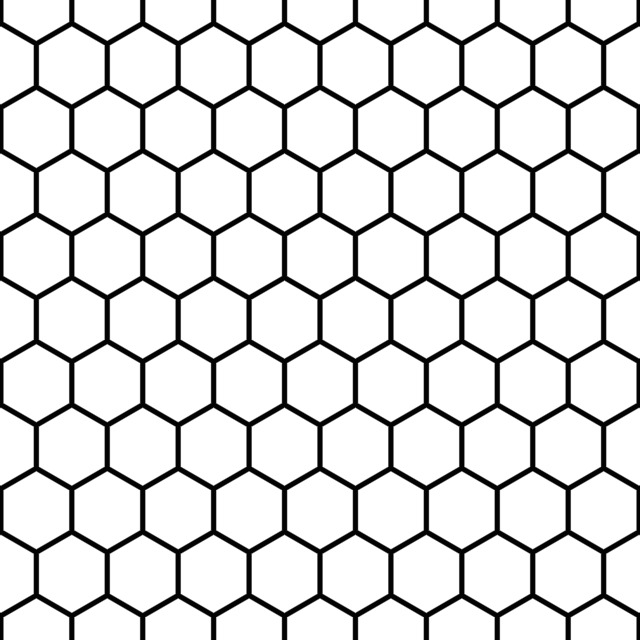
Reproduce this pattern procedurally as a three.js fragment shader.

```glsl
// Honeycomb of upright hexagons outlined in black on white.
// Two interleaved rectangular lattices hold the cell centres; the larger of the
// two inner distances is the distance to the nearest shared cell wall.

varying vec2 vUv;

const float CELL_WIDTH = 0.1108;     // about nine cells across
const float ROW_STEP = 0.0993;       // about ten rows up
const float LINE_WIDTH = 0.0081;
const float EDGE_SOFTNESS = 0.0014;  // half width of the smoothed line edge
const vec2 WALL_CROSSING = vec2(0.5, 0.5006);  // middle of one upright wall
const vec3 PAPER = vec3(1.0);
const vec3 INK = vec3(0.01);

const float HALF_WIDTH = 0.5 * CELL_WIDTH;
const vec2 SLANT_NORMAL = vec2(0.5, 0.8660254);  // slanted walls rise at 30 degrees
const float SLANT_HEIGHT = HALF_WIDTH * SLANT_NORMAL.x / SLANT_NORMAL.y;
const float TIP_HEIGHT = 0.5 * (ROW_STEP + SLANT_HEIGHT);

// Offset from the nearest centre of a lattice that contains the origin.
vec2 latticeOffset(vec2 p) {
  vec2 period = vec2(CELL_WIDTH, 2.0 * ROW_STEP);
  return (fract(p / period + 0.5) - 0.5) * period;
}

// Distance to the walls of a hexagon at the origin, positive inside.
float hexInnerDistance(vec2 p) {
  p = abs(p);
  float upright = HALF_WIDTH - p.x;
  float slanted = dot(vec2(0.0, TIP_HEIGHT) - p, SLANT_NORMAL);
  return min(upright, slanted);
}

void main() {
  // Even rows have their centres half a cell beside the wall, odd rows on it.
  vec2 p = vUv - WALL_CROSSING;
  float evenRows = hexInnerDistance(latticeOffset(p - vec2(HALF_WIDTH, 0.0)));
  float oddRows = hexInnerDistance(latticeOffset(p - vec2(0.0, ROW_STEP)));
  float wallDistance = abs(max(evenRows, oddRows));

  // Outline
  float halfLine = 0.5 * LINE_WIDTH;
  float paperAmount = smoothstep(halfLine - EDGE_SOFTNESS, halfLine + EDGE_SOFTNESS, wallDistance);
  gl_FragColor = vec4(mix(INK, PAPER, paperAmount), 1.0);
}
```
